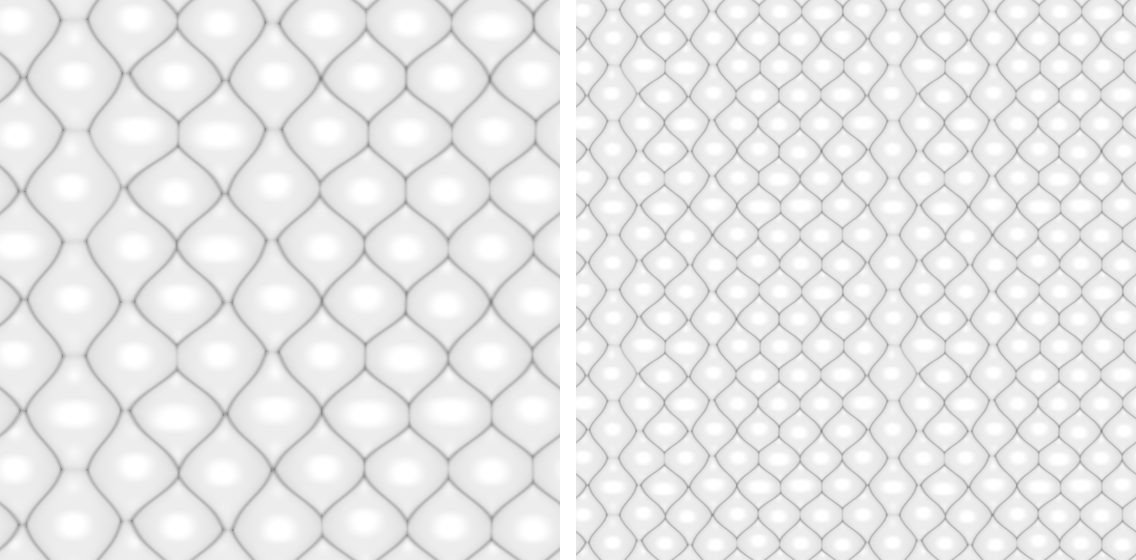
Left, the tile; right, the same tile 2 across and 2 down.
Write a Shadertoy shader that draws this pattern.

```glsl
// Tufted white padding: staggered soft diamonds with grey seams and glossy centres
const float PI = 3.14159265;

vec2 hash2(vec2 p) {
    vec3 q = fract(p.xyx * vec3(0.1031, 0.1030, 0.0973));
    q += dot(q, q.yzx + 33.33);
    return fract((q.xx + q.yz) * q.zy);
}

// Random pair per cushion, wrapping over the 12 by 10 half-step lattice
vec2 cellRandom(vec2 cell) {
    return hash2(mod(cell, vec2(12.0, 10.0)) + 3.0);
}

// Cushion centre: uneven column spacing plus a little hand-made jitter
vec2 cushionCentre(vec2 cell) {
    float turn = 2.0 * PI * cell.x / 12.0;
    float drift = 0.1 * sin(turn) - 0.22 * cos(turn);
    float pinch = 0.11 * cos(PI * cell.x / 2.0) * (1.0 + cos(turn - PI / 3.0));
    vec2 jitter = (cellRandom(cell) - 0.5) * vec2(0.1, 0.14);
    return cell + vec2(drift - pinch, 0.0) + jitter;
}

bool isCushion(vec2 cell) {
    return mod(cell.x + cell.y, 2.0) > 0.5;
}

void mainImage(out vec4 fragColor, in vec2 fragCoord) {
    // Six diamonds across and five down, in half steps
    vec2 p = fragCoord / iResolution.xy * vec2(12.0, 10.0) - vec2(0.7, 0.61);
    // Bends the straight seams into S curves
    p.y -= 0.065 * sin(2.0 * PI * p.y);
    vec2 base = floor(p + 0.5);

    // Nearest cushion
    float nearest = 1e3;
    vec2 centre = base, id = base;
    for (int j = -2; j <= 2; j++)
    for (int i = -2; i <= 2; i++) {
        vec2 cell = base + vec2(i, j);
        if (!isCushion(cell)) continue;
        vec2 site = cushionCentre(cell);
        float d = dot(p - site, p - site);
        if (d < nearest) { nearest = d; centre = site; id = cell; }
    }

    // Seams add up, so they darken where they cross
    float seam = 0.0, crease = 0.0, edge = 1.0;
    for (int j = -2; j <= 2; j++)
    for (int i = -2; i <= 2; i++) {
        vec2 cell = base + vec2(i, j);
        if (!isCushion(cell) || cell == id) continue;
        vec2 site = cushionCentre(cell);
        float gap = distance(site, centre);
        float e = (dot(p - site, p - site) - nearest) / (2.0 * gap);
        // Short joints between cushions in one row or column stay faint
        float strength = mix(1.0, 0.25, smoothstep(1.65, 1.85, gap));
        seam += strength * exp(-e * e / 0.0016);
        crease = max(crease, strength * exp(-e * e / 0.018));
        edge = min(edge, e);
    }

    // Glossy centre, slightly stretched on some cushions
    vec2 rnd = cellRandom(id + 5.0);
    vec2 q = p - centre;
    float stretch = 1.0 + 0.5 * smoothstep(0.75, 1.0, rnd.x);
    float gloss = smoothstep(0.52, 0.12, length(q * vec2(1.0 / stretch, 2.0)));

    // Light folds at the top and bottom tips, dimmer sides
    vec2 tip = vec2(q.x / 0.16, (abs(q.y) - 0.74) / 0.17);
    float fold = exp(-dot(tip, tip)) * (q.y > 0.0 ? 0.4 + rnd.y : 0.3 + 0.5 * rnd.x);
    fold *= smoothstep(0.0, 0.12, edge);
    float side = smoothstep(0.3, 0.85, abs(q.x));

    float shade = 0.928 + 0.08 * gloss + 0.05 * fold - 0.022 * side;
    shade -= 0.04 * crease + 0.16 * min(seam, 2.2);
    fragColor = vec4(vec3(clamp(shade, 0.0, 1.0)), 1.0);
}
```
